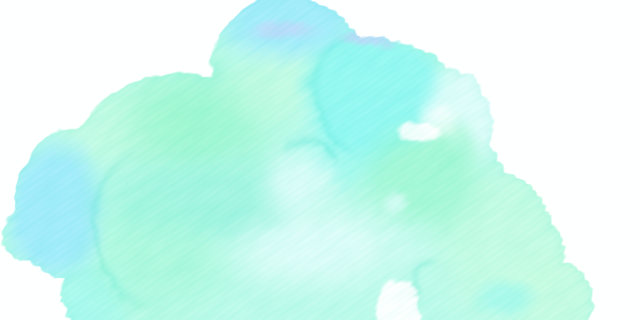
A Shadertoy shader for this background:

```glsl
// A pale mint and aqua watercolour stain on white paper.
// Overlapping ellipses form the stain, layered sines bend every outline, soft
// washes tint it, and stretched cellular noise adds slanted brush strokes.

#define WARP 0.011        // bend of the outlines
#define RAGGED 0.014      // roughness of the outer edge
#define EDGE 0.004        // softness of the outer edge
#define RIM 0.035         // darkness of dried pigment at the edge
#define STROKE_TONE 0.045 // contrast of brush strokes
#define HATCH_TONE 0.009  // contrast of fine hatching
#define HATCH_GAP 0.017   // spacing of fine hatching

const vec3 PAPER  = vec3(0.995, 1.0, 1.0);
const vec3 MINT   = vec3(0.73, 0.98, 0.915);
const vec3 GREEN  = vec3(0.60, 0.965, 0.81);
const vec3 LIME   = vec3(0.77, 0.985, 0.88);
const vec3 TEAL   = vec3(0.59, 0.95, 0.87);
const vec3 CYAN   = vec3(0.57, 0.97, 0.945);
const vec3 SKY    = vec3(0.62, 0.92, 0.985);
const vec3 VIOLET = vec3(0.75, 0.85, 0.98);
const vec3 PALE   = vec3(0.87, 0.99, 0.98);

vec2 hash2(vec2 cell) {
    vec3 h = fract(cell.xyx * vec3(0.1031, 0.1030, 0.0973));
    h += dot(h, h.yzx + 33.33);
    return fract((h.xx + h.yz) * h.zy);
}

// Distance to the nearest scattered cell point
float cellular(vec2 p) {
    vec2 cell = floor(p), f = fract(p);
    float nearest = 2.0;
    for (int y = -1; y <= 1; y++)
        for (int x = -1; x <= 1; x++) {
            vec2 o = vec2(x, y);
            nearest = min(nearest, length(o + hash2(cell + o) - f));
        }
    return nearest;
}

// Layered sines, each octave bent by the ones before it
vec2 wander(vec2 p) {
    vec2 w = vec2(0.0);
    float amp = 1.0, freq = 9.0;
    for (int i = 0; i < 6; i++) {
        p = mat2(0.8, -0.6, 0.6, 0.8) * p;
        w += amp * sin(p.yx * freq + 1.6 * w.yx + float(i) * vec2(1.3, 2.1));
        amp *= 0.58;
        freq *= 1.9;
    }
    return w;
}

float ellipse(vec2 p, vec2 center, vec2 radius) {
    return (length((p - center) / radius) - 1.0) * min(radius.x, radius.y);
}

// Outline of the whole stain, negative inside
float stain(vec2 p) {
    float d = ellipse(p, vec2(1.00, 0.35), vec2(0.60, 0.50));
    d = min(d, ellipse(p, vec2(0.27, 0.36), vec2(0.22, 0.24)));
    d = min(d, ellipse(p, vec2(0.13, 0.28), vec2(0.115, 0.09)));
    d = min(d, ellipse(p, vec2(0.50, 0.08), vec2(0.31, 0.25)));
    d = min(d, ellipse(p, vec2(0.58, 0.45), vec2(0.38, 0.33)));
    d = min(d, ellipse(p, vec2(0.91, 0.80), vec2(0.24, 0.205)));
    d = min(d, ellipse(p, vec2(1.19, 0.68), vec2(0.24, 0.205)));
    d = min(d, ellipse(p, vec2(1.40, 0.61), vec2(0.145, 0.19)));
    d = min(d, ellipse(p, vec2(1.40, 0.22), vec2(0.345, 0.30)));
    return min(d, ellipse(p, vec2(1.66, 0.05), vec2(0.19, 0.155)));
}

// Tint an ellipse; soft runs from 0 (crisp) to 1 (diffuse)
void wash(inout vec3 col, vec2 p, vec2 c, vec2 r, vec3 tint, float amount, float soft) {
    float reach = length((p - c) / r);
    col = mix(col, tint, amount * (1.0 - smoothstep(1.0 - soft, 1.0 + soft, reach)));
}

// Dried pigment along the part of a ring that faces a direction
void driedArc(inout vec3 col, vec2 p, vec2 c, vec2 r, vec2 facing, float amount) {
    vec2 q = (p - c) / r;
    float line = exp(-pow((length(q) - 1.0) * r.x / 0.012, 2.0));
    float side = smoothstep(0.1, 0.8, dot(normalize(q + 1e-4), facing));
    col -= amount * line * side * vec3(1.0, 0.25, 0.3);
}

vec3 pigment(vec2 p) {
    vec3 col = MINT;
    // Left side
    wash(col, p, vec2(0.40, 0.60), vec2(0.22, 0.14), LIME, 0.6, 0.6);
    wash(col, p, vec2(0.18, 0.34), vec2(0.14, 0.19), SKY, 0.95, 0.35);
    wash(col, p, vec2(0.27, 0.04), vec2(0.11, 0.12), CYAN, 0.45, 0.6);
    wash(col, p, vec2(0.50, 0.20), vec2(0.20, 0.19), GREEN, 0.42, 0.6);
    wash(col, p, vec2(0.62, 0.63), vec2(0.20, 0.15), GREEN, 0.85, 0.7);
    wash(col, p, vec2(0.65, 0.39), vec2(0.29, 0.12), TEAL, 0.65, 0.7);
    wash(col, p, vec2(0.75, 0.32), vec2(0.12, 0.04), TEAL, 0.6, 0.7);
    // Crown and cyan flow
    wash(col, p, vec2(0.87, 0.72), vec2(0.14, 0.10), LIME, 0.6, 0.7);
    wash(col, p, vec2(0.91, 0.93), vec2(0.21, 0.11), SKY, 0.9, 0.4);
    wash(col, p, vec2(0.89, 0.89), vec2(0.09, 0.025), VIOLET, 0.75, 0.6);
    wash(col, p, vec2(1.17, 0.70), vec2(0.21, 0.20), CYAN, 0.95, 0.22);
    wash(col, p, vec2(1.09, 0.53), vec2(0.15, 0.11), CYAN, 0.6, 0.6);
    wash(col, p, vec2(1.15, 0.88), vec2(0.07, 0.02), VIOLET, 0.8, 0.5);
    // Right side
    wash(col, p, vec2(1.46, 0.67), vec2(0.13, 0.15), PALE, 0.9, 0.4);
    wash(col, p, vec2(1.58, 0.24), vec2(0.20, 0.23), LIME, 0.7, 0.5);
    wash(col, p, vec2(1.72, 0.07), vec2(0.14, 0.14), LIME, 0.8, 0.5);
    wash(col, p, vec2(1.32, 0.43), vec2(0.17, 0.15), GREEN, 0.7, 0.55);
    wash(col, p, vec2(1.42, 0.56), vec2(0.07, 0.08), GREEN, 0.5, 0.5);
    wash(col, p, vec2(1.57, 0.06), vec2(0.08, 0.05), CYAN, 0.5, 0.5);
    // Diluted blooms and bare paper
    wash(col, p, vec2(0.92, 0.43), vec2(0.10, 0.09), PALE, 0.8, 0.7);
    wash(col, p, vec2(1.00, 0.23), vec2(0.25, 0.11), PALE, 0.85, 0.7);
    wash(col, p, vec2(1.24, 0.36), vec2(0.03, 0.03), PALE, 0.7, 0.8);
    wash(col, p, vec2(1.31, 0.585), vec2(0.065, 0.032), PAPER, 0.85, 0.25);
    wash(col, p, vec2(1.37, 0.63), vec2(0.06, 0.05), PAPER, 0.5, 0.5);
    wash(col, p, vec2(1.24, 0.03), vec2(0.06, 0.085), PAPER, 0.9, 0.12);
    // Dried outlines
    driedArc(col, p, vec2(0.95, 0.47), vec2(0.085, 0.09), vec2(0.3, 0.95), 0.10);
    driedArc(col, p, vec2(1.35, 0.10), vec2(0.06, 0.07), vec2(-0.8, 0.6), 0.08);
    driedArc(col, p, vec2(0.52, 0.28), vec2(0.22, 0.26), vec2(-1.0, 0.0), 0.07);
    driedArc(col, p, vec2(1.17, 0.70), vec2(0.19, 0.20), vec2(-1.0, 0.0), 0.07);
    return col;
}

void mainImage(out vec4 fragColor, in vec2 fragCoord) {
    vec2 p = fragCoord / iResolution.y;
    vec2 bent = p + WARP * wander(p);

    // Slanted brush strokes
    vec2 slant = mat2(0.82, -0.57, 0.57, 0.82) * p;
    float stroke = cellular(slant * vec2(9.0, 42.0)) - 0.5;
    float hatch = sin(slant.y * 6.2832 / HATCH_GAP + wander(p * 0.6).x);

    float d = stain(bent) + RAGGED * stroke;
    float cover = 1.0 - smoothstep(-EDGE, EDGE, d);

    vec3 col = pigment(bent + 0.012 * stroke);
    vec3 depth = vec3(1.0, 0.2, 0.35);
    col -= depth * (STROKE_TONE * stroke + HATCH_TONE * hatch);
    col -= depth * RIM * exp(-abs(d + 0.006) / 0.012);
    fragColor = vec4(clamp(mix(PAPER, col, cover), 0.0, 1.0), 1.0);
}
```
